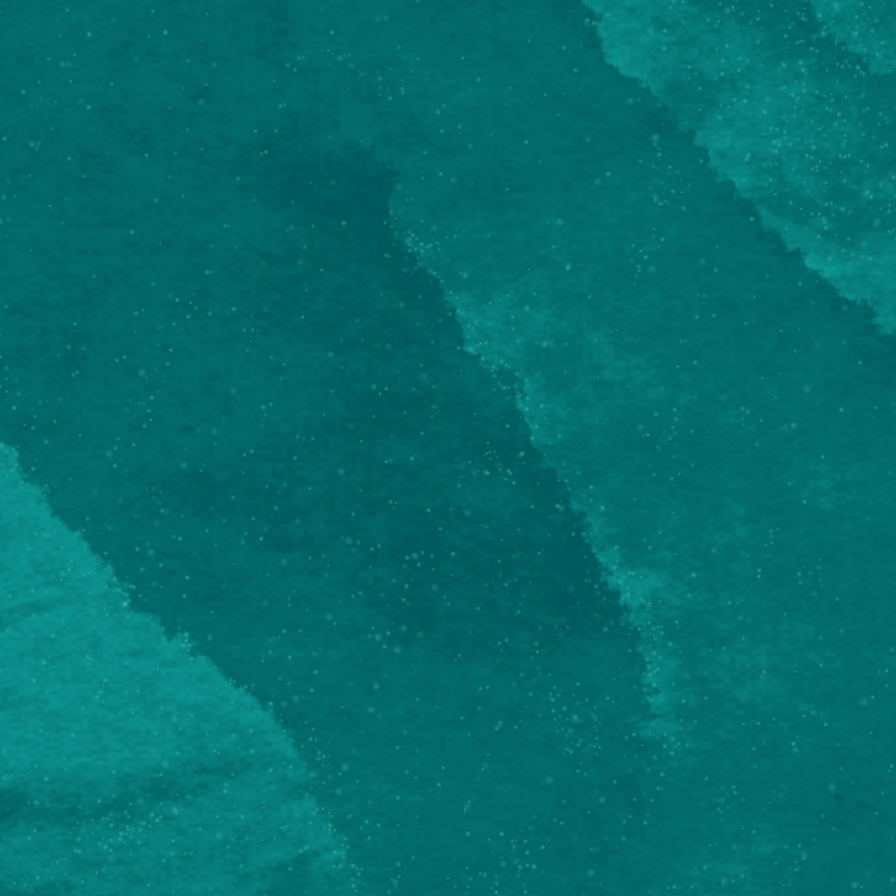
A three.js fragment shader for this texture:

```glsl
// Teal water-like rock surface: soft slanting ridges, shaded hollows, mottled grain and sparkles.
varying vec2 vUv;

const vec3 DEEP_TEAL = vec3(0.0, 0.35, 0.36);
const vec3 MID_TEAL = vec3(0.01, 0.42, 0.42);
const vec3 LIT_TEAL = vec3(0.02, 0.48, 0.475);
const vec3 BRIGHT_TEAL = vec3(0.05, 0.58, 0.57);
const vec3 SPARKLE = vec3(0.30, 0.76, 0.72);

float hash(vec2 p) {
  return fract(sin(dot(p, vec2(127.1, 311.7))) * 43758.547);
}

float valueNoise(vec2 p) {
  vec2 cell = floor(p);
  vec2 f = fract(p);
  f = f * f * (3.0 - 2.0 * f);
  float low = mix(hash(cell), hash(cell + vec2(1.0, 0.0)), f.x);
  float high = mix(hash(cell + vec2(0.0, 1.0)), hash(cell + 1.0), f.x);
  return mix(low, high, f.y);
}

// Layered noise centred on zero
float layeredNoise(vec2 p) {
  float sum = 0.0;
  float weight = 0.5;
  for (int i = 0; i < 4; i++) {
    sum += weight * (valueNoise(p) - 0.5);
    p = mat2(1.6, 1.2, -1.2, 1.6) * p + 7.3;
    weight *= 0.6;
  }
  return sum;
}

// Cellular dots: one per cell, shown where its random rank is below the density
float sparkles(vec2 p, float density) {
  vec2 base = floor(p);
  float glow = 0.0;
  for (int i = 0; i < 9; i++) {
    vec2 cell = base + vec2(mod(float(i), 3.0), floor(float(i) / 3.0)) - 1.0;
    vec2 centre = cell + vec2(hash(cell + 3.1), hash(cell + 8.7));
    float shown = step(hash(cell + 15.4), density);
    float dotShape = 1.0 - smoothstep(0.0, mix(0.4, 0.8, hash(cell + 21.9)), length(p - centre));
    glow = max(glow, shown * dotShape * mix(0.2, 1.0, hash(cell + 33.3)));
  }
  return glow;
}

// Crisp on the edge, fading with positive distance
float litSlope(float d, float width) {
  return smoothstep(-0.008, 0.010, d) * exp(-max(d, 0.0) / width);
}

// Fades away on the negative side of the edge
float shadedSlope(float d, float width) {
  return (1.0 - smoothstep(-0.008, 0.010, d)) * exp(min(d, 0.0) / width);
}

// One between two heights, with soft ends
float span(float v, float start, float end, float softness) {
  return smoothstep(start - softness, start + softness, v) * (1.0 - smoothstep(end - softness, end + softness, v));
}

vec3 tealRamp(float tone) {
  vec3 color = mix(DEEP_TEAL, MID_TEAL, smoothstep(0.335, 0.43, tone));
  color = mix(color, LIT_TEAL, smoothstep(0.415, 0.49, tone));
  return mix(color, BRIGHT_TEAL, smoothstep(0.46, 0.60, tone));
}

void main() {
  vec2 uv = vUv;
  float clouds = layeredNoise(uv * 5.0 + 2.0);
  float blotches = layeredNoise(uv * vec2(13.0, 20.0) + 4.0);
  float ragged = 0.07 * layeredNoise(uv * 16.0) + 0.045 * layeredNoise(uv * 75.0);

  // Signed distances across the ridges
  float s = uv.y - 0.30;
  float drop = 1.0 - uv.y;
  float middle = uv.x - 0.722 + 0.295 * (s + sqrt(s * s + 0.003)) + ragged;
  float right = uv.x - 0.655 - 0.5 * drop - 1.2 * drop * drop + ragged;
  float corner = uv.x - 0.91 - drop + 1.5 * ragged;
  float bulge = 0.07 * exp(-pow((uv.y - 0.2) / 0.09, 2.0));
  float left = 0.8 * (0.51 - uv.y) + bulge - uv.x + 0.8 * ragged;

  // Broad hollows
  float tone = 0.424 + 0.07 * clouds + 0.05 * blotches;
  tone -= 0.050 * shadedSlope(middle, 0.45) * mix(0.35, 1.0, span(uv.y, 0.29, 0.86, 0.05));
  tone -= 0.045 * shadedSlope(right, 0.12);

  // Lit ridge flanks, broken into patches
  float middleSpan = span(uv.y, 0.18, 0.76, 0.05);
  float patches = clamp(0.9 + 2.4 * blotches, 0.1, 1.8);
  tone += middleSpan * patches * (0.068 * litSlope(middle, 0.09) + 0.04 * litSlope(middle, 0.022));
  tone += patches * (0.085 * litSlope(right, 0.14) + 0.02 * litSlope(right, 0.02));
  tone += 0.05 * litSlope(corner, 0.08) - 0.07 * shadedSlope(corner, 0.05) * smoothstep(0.0, 0.06, right);

  // Thin lip under the central hollow
  float lip = 0.288 - uv.y - 0.03 * (uv.x - 0.3) + 0.4 * ragged;
  tone += 0.04 * span(uv.x, 0.25, 0.40, 0.05) * litSlope(lip, 0.02);

  // Bright lower left shelf with slanting dark folds
  vec2 along = vec2(uv.x * 5.0 + uv.y * 2.0, (uv.y - 0.32 * uv.x) * 19.0);
  float folds = smoothstep(0.02, 0.26, layeredNoise(along + 11.0));
  float bend = uv.y - 0.08 - 0.28 * uv.x + 0.08 * layeredNoise(uv * 12.0);
  float shelfTone = 0.535 + 0.06 * clouds - 0.05 * (1.0 - smoothstep(0.03, 0.2, uv.y));
  shelfTone -= 0.065 * folds + 0.06 * exp(-pow(bend / 0.024, 2.0));
  tone = mix(tone, shelfTone + 0.03 * litSlope(left, 0.015), smoothstep(-0.010, 0.012, left));

  // Fine grain, stretched sideways and stronger where lit
  float grain = valueNoise(uv * vec2(170.0, 230.0)) - 0.5;
  float streaks = layeredNoise(uv * vec2(48.0, 100.0));
  tone += mix(0.85, 1.3, smoothstep(0.40, 0.48, tone)) * (0.042 * grain + 0.065 * streaks);

  // Clustered sparkles, denser along the edges
  float edges = exp(-abs(left) / 0.012) + middleSpan * exp(-abs(middle - 0.012) / 0.014);
  float cluster = smoothstep(0.08, 0.3, layeredNoise(uv * 11.0 + 20.0));
  float density = 0.02 + 0.25 * cluster + 0.25 * edges + 0.10 * smoothstep(0.0, 0.1, right);
  float glints = 0.5 * sparkles(uv * 190.0, density) + 0.35 * sparkles(uv * 110.0 + 40.0, 0.4 * density);
  gl_FragColor = vec4(mix(tealRamp(tone), SPARKLE, clamp(glints, 0.0, 0.8)), 1.0);
}
```
